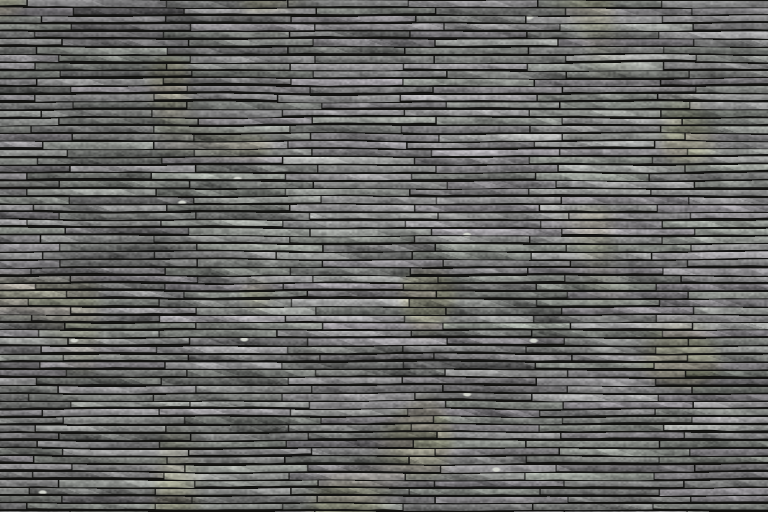
Reproduce this texture procedurally as a WebGL 1 fragment shader.

```glsl
precision highp float;
// Wall of thin, split slate courses with staggered joints and dark shadow gaps.

uniform vec2 u_resolution;

const float ROWS = 65.0;           // courses over the height
const float COLS = 6.17;           // slabs over the width
const float SHIFT_EVEN = 0.28;     // first joint of even courses, in slabs
const float SHIFT_ODD = 0.53;      // first joint of odd courses, in slabs
const float JOINT_JITTER = 0.13;   // random joint offset, in slabs
const float JOINT_HALF = 0.006;    // half width of a joint, in slabs
const float GAP_MIN = 0.10;        // shadow gap, in courses
const float GAP_VARY = 0.24;
const float WOBBLE = 0.32;         // unevenness of the courses
const float TONE = 0.495;          // mean brightness of a face
const float TONE_VARY = 0.19;      // difference between slabs
const float GRAIN = 0.17;          // roughness of the split face
const float SPECK_SHARE = 0.02;    // share of cells with a pale chip
const vec2 SPECK_GRID = vec2(24.0, 16.0);
const vec3 SHADOW = vec3(0.065, 0.065, 0.06);
const vec3 GREEN_SLATE = vec3(0.98, 1.015, 0.97);
const vec3 VIOLET_SLATE = vec3(1.005, 0.985, 1.02);
const vec3 CHIP = vec3(0.82, 0.83, 0.80);

float hash(vec2 p) {
  return fract(sin(dot(p, vec2(127.1, 311.7))) * 43758.5453);
}

float noise(vec2 p) {
  vec2 i = floor(p);
  vec2 f = fract(p);
  f = f * f * (3.0 - 2.0 * f);
  float low = mix(hash(i), hash(i + vec2(1.0, 0.0)), f.x);
  float high = mix(hash(i + vec2(0.0, 1.0)), hash(i + vec2(1.0, 1.0)), f.x);
  return mix(low, high, f.y);
}

// Coverage of the positive side of an edge, softened over one pixel.
float cover(float d, float pixel) {
  return clamp(d / pixel + 0.5, 0.0, 1.0);
}

void main() {
  vec2 uv = gl_FragCoord.xy / u_resolution;
  float rowPixel = ROWS / u_resolution.y;
  float colPixel = COLS / u_resolution.x;

  // Course: y runs from 0 at its lower edge to 1 at its upper edge
  float v = uv.y * ROWS;
  v += WOBBLE * (noise(vec2(uv.x * 7.0, v * 0.4)) - 0.5);
  float row = floor(v);
  float y = v - row;

  // Slab: find the nearest jittered joint and the side it is seen from
  float u = uv.x * COLS - mix(SHIFT_EVEN, SHIFT_ODD, mod(row, 2.0));
  float nearest = floor(u + 0.5);
  float joint = nearest + JOINT_JITTER * (hash(vec2(nearest, row)) - 0.5);
  vec2 slab = vec2(nearest - step(u, joint), row);
  float slabTone = hash(slab + 17.3);
  float slabTint = hash(slab + 41.9);

  // Brightness of the face: slab, broad drift, abrupt pale patches
  float tone = TONE + TONE_VARY * (slabTone - 0.5);
  tone += 0.10 * (noise(uv * vec2(5.0, 4.0) + 3.0) - 0.5);
  float layer = noise(vec2(u * 4.0 + y * 0.7, row * 5.3 + slabTone));
  tone += 0.09 * smoothstep(0.66, 0.72, layer);
  tone -= 0.07 * smoothstep(0.32, 0.26, layer);

  // Split texture: fine grain and flat streaks
  float grain = noise(uv * vec2(300.0, 260.0)) - 0.5;
  float streak = noise(vec2(uv.x * 95.0, v * 2.6)) - 0.5;
  tone += GRAIN * (0.65 * grain + 0.6 * streak);

  // Lit upper edge, darker lower face, dim corners
  tone += 0.11 * (smoothstep(0.25, 0.95, y) - 0.5);
  vec2 fromCentre = uv - vec2(0.54, 0.45);
  tone *= 1.06 - 0.32 * dot(fromCentre, fromCentre);

  // Slate tint with a little warm staining
  vec3 face = tone * mix(VIOLET_SLATE, GREEN_SLATE, slabTint);
  float stain = smoothstep(0.76, 0.92, noise(uv * vec2(9.0, 7.0) + 8.0));
  face *= mix(vec3(1.0), vec3(1.03, 1.02, 0.92), stain);

  // Small pale chips
  vec2 cell = floor(uv * SPECK_GRID);
  vec2 chipAt = 0.3 + 0.4 * vec2(hash(cell + 5.1), hash(cell + 9.7));
  float chipDist = length((fract(uv * SPECK_GRID) - chipAt) * vec2(1.0, 1.8));
  float chip = step(hash(cell + 2.4), SPECK_SHARE);
  face = mix(face, CHIP, chip * smoothstep(0.17, 0.07, chipDist));

  // Shadow gap below the slab and narrow joint at its end
  float gap = GAP_MIN + GAP_VARY * hash(slab + 73.1);
  gap += 0.10 * (noise(vec2(uv.x * 40.0, row * 3.7)) - 0.5);
  float solid = cover(y - gap, rowPixel) * cover(1.0 - y, rowPixel);
  float jointDepth = 0.55 + 0.45 * hash(vec2(nearest, row) + 31.7);
  float jointMask = cover(JOINT_HALF - abs(u - joint), colPixel);
  solid *= 1.0 - jointDepth * jointMask;

  gl_FragColor = vec4(mix(SHADOW, face, solid), 1.0);
}
```
